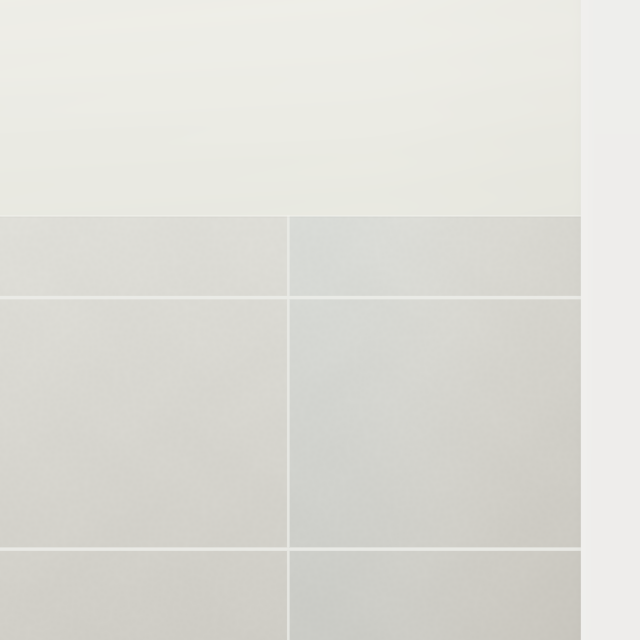
Reproduce this texture procedurally as a Shadertoy shader.

```glsl
// A pale plaster wall above large stone tiles, bordered by a white door jamb.
// Smooth gradients shade each surface, a repeated grid draws the grout, and
// cellular noise with layered sines adds a faint stone grain.

const float JAMB_X = 0.9076;
const float TILE_TOP = 0.6628;
const vec2 GROUT_ORIGIN = vec2(0.4505, 0.1420);
const vec2 TILE_SIZE = vec2(0.4700, 0.3930);
const vec2 GROUT_HALF = vec2(0.0020, 0.0027);
const float TRIM_HALF = 0.0011;

const vec3 WALL_HIGH = vec3(0.932, 0.931, 0.907);
const vec3 WALL_LOW = vec3(0.910, 0.911, 0.881);
const vec3 TILE_HIGH = vec3(0.868, 0.866, 0.842);
const vec3 TILE_LOW = vec3(0.809, 0.801, 0.773);
const vec3 COOL_SHIFT = vec3(-0.017, -0.006, 0.001);
const vec3 GROUT_COLOR = vec3(0.922, 0.925, 0.908);
const vec3 JAMB_COLOR = vec3(0.935, 0.932, 0.924);

const float GRAIN_CELLS = 110.0;
const float GRAIN_AMOUNT = 0.009;
const float MOTTLE_AMOUNT = 0.003;

vec2 hash2(vec2 p) {
    vec3 q = fract(p.xyx * vec3(0.1031, 0.1030, 0.0973));
    q += dot(q, q.yzx + 33.33);
    return fract((q.xx + q.yz) * q.zy);
}

// Distance to the nearest scattered cell point
float cellular(vec2 p) {
    vec2 cell = floor(p);
    float nearest = 2.0;
    for (int j = -1; j <= 1; j++) {
        for (int i = -1; i <= 1; i++) {
            vec2 c = cell + vec2(i, j);
            nearest = min(nearest, length(c + hash2(c) - p));
        }
    }
    return nearest;
}

float mottle(vec2 p) {
    return sin(p.x * 31.0 + 2.0 * sin(p.y * 23.0))
         + 0.6 * sin(p.y * 57.0 + 1.7 * sin(p.x * 41.0));
}

// Antialiased band around a line
float band(float dist, float halfWidth, float pixel) {
    return 1.0 - smoothstep(halfWidth - pixel, halfWidth + pixel, dist);
}

vec3 wallColor(vec2 uv) {
    float height = smoothstep(TILE_TOP - 0.05, 1.0, uv.y);
    vec3 color = mix(WALL_LOW, WALL_HIGH, height);
    color -= vec3(0.008, 0.009, 0.010) * smoothstep(0.55, JAMB_X, uv.x);
    return color + 0.0012 * sin(uv.y * 95.0 - uv.x * 9.0);
}

vec3 tileColor(vec2 uv) {
    vec3 color = mix(TILE_LOW, TILE_HIGH, clamp(uv.y / TILE_TOP, 0.0, 1.0));

    // Cool sheen fading right from the vertical joint, warm shade near the jamb
    float across = (uv.x - GROUT_ORIGIN.x) / (JAMB_X - GROUT_ORIGIN.x);
    float rightTile = step(0.0, across);
    color += COOL_SHIFT * rightTile * (1.0 - smoothstep(0.0, 0.8, across));
    color -= vec3(0.022, 0.024, 0.026) * smoothstep(0.35, 1.0, across);
    color += 0.006 * (1.0 - smoothstep(0.0, 0.30, uv.x));

    float grain = cellular(uv * GRAIN_CELLS) - 0.45;
    return color + GRAIN_AMOUNT * grain + MOTTLE_AMOUNT * 0.6 * mottle(uv);
}

vec3 jambColor(vec2 uv) {
    float inset = uv.x - JAMB_X;
    float edgeLight = 1.0 - smoothstep(0.004, 0.022, inset);
    return JAMB_COLOR + 0.007 * edgeLight - 0.003 * (1.0 - uv.y);
}

void mainImage(out vec4 fragColor, in vec2 fragCoord) {
    vec2 uv = fragCoord / iResolution.xy;
    float pixel = 0.75 / min(iResolution.x, iResolution.y);

    // Tiles and repeated grout lines
    vec3 tiles = tileColor(uv);
    vec2 joint = abs(mod(uv - GROUT_ORIGIN + 0.5 * TILE_SIZE, TILE_SIZE) - 0.5 * TILE_SIZE);
    float vertical = band(joint.x, GROUT_HALF.x, pixel);
    float horizontal = band(joint.y, GROUT_HALF.y, pixel);
    tiles = mix(tiles, GROUT_COLOR, max(vertical * 0.82, horizontal * 0.9));

    // Wall with a thin bright trim and its soft lower shadow
    float above = smoothstep(-pixel, pixel, uv.y - TILE_TOP);
    vec3 color = mix(tiles, wallColor(uv), above);
    color -= 0.018 * band(abs(uv.y - TILE_TOP + 0.0025), 0.0008, pixel);
    float trim = band(abs(uv.y - TILE_TOP), TRIM_HALF, pixel);
    color = mix(color, vec3(0.945, 0.945, 0.925), 0.75 * trim);

    // Door jamb and its contact shadow
    color -= 0.012 * exp(-max(JAMB_X - uv.x, 0.0) * 180.0);
    float jamb = smoothstep(-pixel, pixel, uv.x - JAMB_X);
    color = mix(color, jambColor(uv), jamb);

    fragColor = vec4(clamp(color, 0.0, 1.0), 1.0);
}
```
